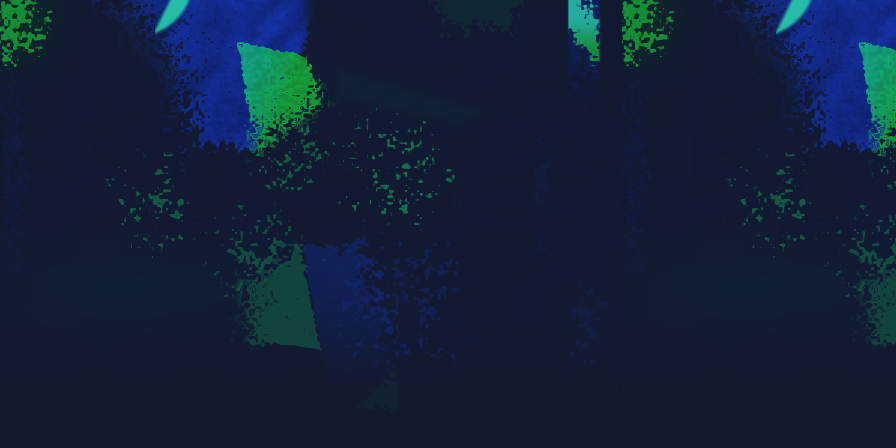
Give the GLSL for this background, as a Shadertoy shader.

```glsl
// Dark navy grunge backdrop with ragged blue and green paint, tiled sideways.

const float TILE_WIDTH = 1.388;
const vec3 NAVY = vec3(0.068, 0.103, 0.195);
const vec3 BLUE = vec3(0.080, 0.185, 0.620);
const vec3 GREEN = vec3(0.080, 0.600, 0.220);
const vec3 TEAL = vec3(0.070, 0.600, 0.480);
const vec3 AQUA = vec3(0.150, 0.740, 0.660);
const vec3 MOSS = vec3(0.065, 0.190, 0.210);

float hash(vec2 p) {
    vec3 h = fract(p.xyx * vec3(0.1031, 0.1030, 0.0973));
    h += dot(h, h.yzx + 33.33);
    return fract((h.x + h.y) * h.z);
}

float noise(vec2 p) {
    vec2 i = floor(p), f = fract(p);
    f = f * f * (3.0 - 2.0 * f);
    return mix(mix(hash(i), hash(i + vec2(1, 0)), f.x),
               mix(hash(i + vec2(0, 1)), hash(i + vec2(1, 1)), f.x), f.y);
}

// Signed distance to the line a-b, positive on its left
float edge(vec2 p, vec2 a, vec2 b) {
    return dot(p - a, normalize(vec2(a.y - b.y, b.x - a.x)));
}

// Convex four-sided shape, corners in clockwise order
float quad(vec2 p, vec2 a, vec2 b, vec2 c, vec2 d) {
    return max(max(edge(p, a, b), edge(p, b, c)), max(edge(p, c, d), edge(p, d, a)));
}

// Coverage of a shape whose border crumbles over the given spread
float ragged(float dist, float grain, float spread) {
    return smoothstep(-0.09, 0.09, grain - 0.5 - dist / spread);
}

// Paint specks that thin out away from a centre
float spray(vec2 p, vec2 centre, vec2 radius, float grain, float threshold) {
    vec2 r = (p - centre) / radius;
    return smoothstep(0.0, 0.13, grain - threshold - 0.13 * dot(r, r));
}

// Soft elliptical glow
float glow(vec2 p, vec2 centre, vec2 radius) {
    vec2 r = (p - centre) / radius;
    return exp(-dot(r, r));
}

void mainImage(out vec4 fragColor, in vec2 fragCoord) {
    vec2 p = fragCoord / iResolution.y;
    p.x = mod(p.x, TILE_WIDTH);
    float cloud = noise(p * 9.0);
    float grain = 0.42 * noise(p * 62.0) + 0.58 * noise(p * 150.0 + 17.0);
    float soft = 0.006;

    // Base with dim moss bands and faint blue streaks
    vec3 col = NAVY + 0.008 * (cloud - 0.5);
    col = mix(col, vec3(0.075, 0.105, 0.165), smoothstep(0.3, 0.0, p.y));
    float band = quad(p, vec2(0.73, 0.87), vec2(1.12, 0.75), vec2(1.02, 0.71), vec2(0.74, 0.77));
    col = mix(col, MOSS, 0.32 * smoothstep(0.01, -0.04, band));
    float cap = quad(p, vec2(0.94, 1.05), vec2(1.16, 1.05), vec2(1.14, 0.93), vec2(1.0, 0.95));
    col = mix(col, MOSS, 0.60 * ragged(cap, grain, 0.09));
    col = mix(col, MOSS, 0.22 * glow(p, vec2(0.30, 0.36), vec2(0.25, 0.08)));
    col = mix(col, BLUE, 0.10 * spray(p, vec2(0.03, 0.62), vec2(0.025, 0.17), grain, 0.38));
    col = mix(col, BLUE, 0.16 * spray(p, vec2(1.31, 0.29), vec2(0.03, 0.07), grain, 0.40));
    col = mix(col, BLUE, 0.11 * spray(p, vec2(1.21, 0.57), vec2(0.02, 0.14), grain, 0.48));

    // Upper blue sheet, dimming and crumbling on its left
    float sheet = quad(p, vec2(0.20, 1.10), vec2(0.768, 1.10), vec2(0.568, 0.665), vec2(0.46, 0.69));
    float crumble = mix(0.24, 0.03, smoothstep(0.34, 0.56, p.x));
    float sheetMask = ragged(sheet, grain, crumble) * smoothstep(0.71, 0.66, p.x);
    float brush = noise(vec2(p.x + p.y, 3.0 * (p.y - p.x)) * 7.0);
    vec3 sheetColor = BLUE * (0.76 + 0.26 * brush + 0.24 * (grain - 0.5));
    float lit = smoothstep(0.18, 0.46, p.x + 0.15 * (p.y - 0.8));
    sheetColor = mix(NAVY, sheetColor, mix(0.35, 1.0, lit));
    col = mix(col, sheetColor, sheetMask);
    col = mix(col, NAVY, 0.8 * spray(p, vec2(0.32, 0.86), vec2(0.13, 0.11), grain, 0.45));

    // Aqua sliver at the top
    float sliver = max(edge(p, vec2(0.345, 0.93), vec2(0.39, 1.02)),
                       length(p - vec2(0.30, 1.05)) - 0.132);
    col = mix(col, AQUA, smoothstep(soft, -soft, sliver) * step(0.345, p.x));

    // Bright green shard, worn away at lower right
    float shard = quad(p, vec2(0.530, 0.905), vec2(0.685, 0.875), vec2(0.715, 0.77), vec2(0.575, 0.655));
    float low = smoothstep(0.05, -0.12, p.y - 0.80 - 0.5 * (p.x - 0.62));
    float shardMask = ragged(shard, grain, mix(0.012, 0.15, low));
    shardMask *= 1.0 - 0.85 * smoothstep(0.0, 0.12, grain - mix(0.80, 0.53, low));
    vec3 shardColor = mix(TEAL, GREEN, smoothstep(-0.03, 0.12, p.x - 0.57 + 0.4 * (0.85 - p.y)));
    col = mix(col, shardColor * (0.85 + 0.3 * grain), shardMask);

    // Green splash in the upper left corner
    col = mix(col, GREEN * 0.4, 0.45 * glow(p, vec2(0.04, 0.95), vec2(0.07, 0.08)));
    col = mix(col, GREEN, 0.9 * spray(p, vec2(0.025, 0.965), vec2(0.05, 0.07), grain, 0.33));

    // Specks scattered across the middle
    float specks = 0.50 * spray(p, vec2(0.34, 0.55), vec2(0.09, 0.10), grain, 0.59);
    specks = max(specks, 0.65 * spray(p, vec2(0.88, 0.61), vec2(0.11, 0.12), grain, 0.60));
    specks = max(specks, 0.50 * spray(p, vec2(0.64, 0.66), vec2(0.08, 0.08), grain, 0.54));
    specks = max(specks, 0.38 * spray(p, vec2(0.58, 0.44), vec2(0.10, 0.09), grain, 0.56));
    col = mix(col, mix(GREEN, TEAL, 0.5), specks);

    // Lower blue sheet, fading downward with loose specks
    float lower = quad(p, vec2(0.675, 0.455), vec2(0.80, 0.445), vec2(0.93, 0.13), vec2(0.73, 0.13));
    float lowerWear = mix(0.015, 0.16, smoothstep(0.70, 0.82, p.x));
    float fade = smoothstep(0.08, 0.45, p.y);
    col = mix(col, BLUE * 0.85, 0.45 * fade * ragged(lower, grain, lowerWear));
    col = mix(col, BLUE, 0.28 * spray(p, vec2(0.90, 0.33), vec2(0.13, 0.13), grain, 0.53));

    // Lower green shard and a dim chip beneath it
    float dim = quad(p, vec2(0.54, 0.36), vec2(0.672, 0.45), vec2(0.715, 0.22), vec2(0.565, 0.24));
    float worn = smoothstep(0.67, 0.56, p.x + 0.5 * (0.32 - p.y));
    float dimMask = ragged(dim, grain, mix(0.012, 0.13, worn));
    dimMask *= 1.0 - 0.7 * smoothstep(0.0, 0.12, grain - mix(0.80, 0.56, worn));
    col = mix(col, vec3(0.07, 0.34, 0.27), 0.68 * dimMask);
    float chip = max(edge(p, vec2(0.81, 0.10), vec2(0.89, 0.18)), max(p.x - 0.885, 0.09 - p.y));
    col = mix(col, MOSS, 0.32 * ragged(chip, grain, 0.03));

    // Narrow strip by the seam: blue behind an aqua wedge
    float strip = smoothstep(1.266, 1.271, p.x) * smoothstep(1.342, 1.334, p.x);
    col = mix(col, BLUE * 0.75, 0.65 * strip * smoothstep(0.77, 0.95, p.y + 0.16 * (grain - 0.5)));
    float wedge = edge(p, vec2(1.335, 0.87), vec2(1.26, 0.935));
    wedge = max(wedge, edge(p, vec2(1.30, 1.02), vec2(1.335, 0.93)));
    col = mix(col, mix(GREEN, AQUA, smoothstep(0.88, 0.97, p.y)), 0.9 * strip * ragged(wedge, grain, 0.06));

    fragColor = vec4(col, 1.0);
}
```
